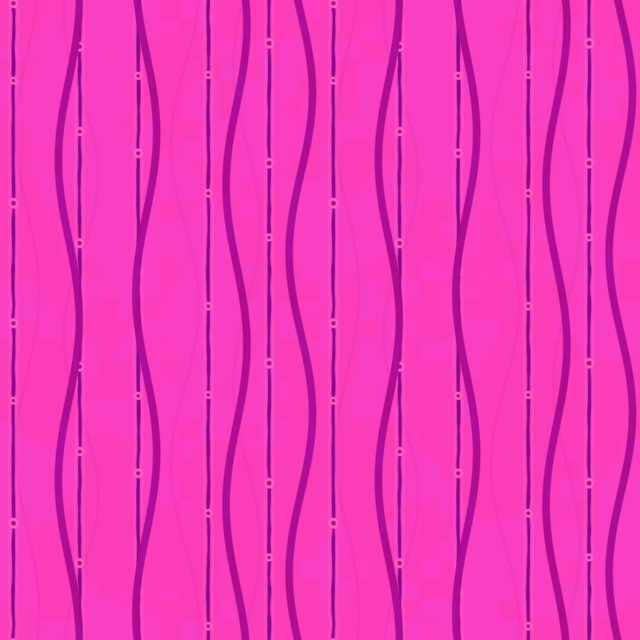
Give the GLSL for this pattern, as a Shadertoy shader.

```glsl
// Purple wavy ribbons and beaded upright threads on hot pink, in a 2 by 2 tile.
// Each ribbon is one cosine period per tile; threads wobble with wrapping noise
// and break at three beads. Faint thin waves and soft blocks tint the ground.

#define REPEATS 2.0
#define RIBBON_HALF 0.0118
#define THREAD_HALF 0.0050
#define GHOST_HALF 0.0050
#define BEAD_RADIUS 0.0068
#define GAP_HALF 0.0165
#define WOBBLE 0.0032
#define GHOST_STRENGTH 0.20
#define GROUND_BLOCKS 32.0

const float TAU = 6.2831853;
const vec3 PINK_WARM = vec3(0.99, 0.24, 0.72);
const vec3 PINK_COOL = vec3(0.98, 0.25, 0.76);
const vec3 PINK_PALE = vec3(1.00, 0.46, 0.80);
const vec3 RIBBON_RED = vec3(0.67, 0.04, 0.51);
const vec3 RIBBON_BLUE = vec3(0.66, 0.05, 0.63);
const vec3 THREAD_DARK = vec3(0.52, 0.03, 0.55);
const vec3 GHOST_TINT = vec3(0.84, 0.16, 0.68);

// Waves: centre, amplitude, height of the rightmost point (in tiles, from the top)
const vec3 RIBBONS[4] = vec3[4](
    vec3(0.215, 0.0325, 0.000), vec3(0.457, 0.0325, 0.417),
    vec3(0.739, 0.0325, 0.078), vec3(0.940, 0.0365, 0.292));
const vec3 GHOSTS[4] = vec3[4](
    vec3(0.086, 0.036, 0.910), vec3(0.253, 0.054, 0.547),
    vec3(0.578, 0.044, 0.956), vec3(0.771, 0.042, 0.703));

// Threads: position across, and the heights of their three beads
const float THREADS[5] = float[5](0.042, 0.249, 0.432, 0.651, 0.841);
const vec3 BEADS[5] = vec3[5](
    vec3(0.010, 0.252, 0.635), vec3(0.146, 0.411, 0.760),
    vec3(0.237, 0.479, 0.852), vec3(0.234, 0.604, 0.957),
    vec3(0.135, 0.510, 0.742));

float hash(vec2 cell) {
    uvec2 q = uvec2(ivec2(cell)) * uvec2(1597334673u, 3812015801u);
    uint n = (q.x ^ q.y) * 1597334673u;
    n = (n ^ (n >> 15)) * 2246822519u;
    return float((n ^ (n >> 13)) & 65535u) / 65535.0;
}

// Value noise that wraps after "period" cells
float noise(vec2 p, vec2 period) {
    vec2 i = floor(p), f = p - i;
    f = f * f * (3.0 - 2.0 * f);
    vec2 a = mod(i, period), b = mod(i + 1.0, period);
    return mix(mix(hash(a), hash(vec2(b.x, a.y)), f.x),
               mix(hash(vec2(a.x, b.y)), hash(b), f.x), f.y);
}

// Signed shortest offset on a unit loop
float wrapped(float d) { return fract(d + 0.5) - 0.5; }

float fill(float d, float soft) { return 1.0 - smoothstep(-soft, soft, d); }

float waveDistance(vec2 p, vec3 wave) {
    float angle = TAU * (p.y - wave.z);
    float slope = TAU * wave.y * sin(angle);
    float across = wrapped(p.x - wave.x - wave.y * cos(angle));
    return abs(across) / sqrt(1.0 + slope * slope);
}

// Pink ground: faint blocks gathered into broad patches
vec3 ground(vec2 uv) {
    vec2 cell = mod(floor(uv * GROUND_BLOCKS), GROUND_BLOCKS);
    float patches = noise(uv * vec2(12.0, 8.0), vec2(12.0, 8.0));
    float tone = 0.65 * patches + 0.35 * hash(cell + 7.0);
    return mix(PINK_WARM, PINK_COOL, smoothstep(0.38, 0.62, tone));
}

vec3 drawThread(vec3 col, vec2 p, int k, float soft) {
    float row = float(k);
    float drift = noise(vec2(row, p.y * 20.0), vec2(5.0, 20.0)) - 0.5;
    float swell = noise(vec2(row + 9.0, p.y * 32.0), vec2(32.0));
    float x = wrapped(p.x - THREADS[k]);
    float d = abs(x - WOBBLE * drift);

    float gap = 0.0, ring = 0.0, dot_ = 0.0;
    for (int j = 0; j < 3; j++) {
        float size = mix(0.75, 1.1, hash(vec2(row + 3.0, float(j) + 11.0)));
        float y = wrapped(p.y - BEADS[k][j]);
        float r = length(vec2(x, y));
        gap = max(gap, fill(abs(y) - GAP_HALF * size, soft));
        ring = max(ring, fill(abs(r - BEAD_RADIUS * size * 1.65) - 0.0035, soft));
        dot_ = max(dot_, fill(r - BEAD_RADIUS * size, soft));
    }
    float halo = fill(abs(d - 0.0125) - 0.003, 0.004);
    float width = THREAD_HALF * mix(0.75, 1.2, swell);
    col = mix(col, PINK_PALE, max(0.25 * halo, 0.7 * ring));
    col = mix(col, THREAD_DARK, fill(d - width, soft) * (1.0 - gap));
    return mix(col, RIBBON_RED, 0.9 * dot_);
}

void mainImage(out vec4 fragColor, in vec2 fragCoord) {
    vec2 uv = fragCoord / iResolution.xy;
    vec2 p = fract(REPEATS * vec2(uv.x, 1.0 - uv.y));
    float soft = max(REPEATS / min(iResolution.x, iResolution.y), 0.0015);

    vec3 col = ground(uv);
    for (int k = 0; k < 4; k++) {
        float ghost = fill(waveDistance(p, GHOSTS[k]) - GHOST_HALF, 0.004);
        col = mix(col, GHOST_TINT, GHOST_STRENGTH * ghost);
    }
    for (int k = 0; k < 5; k++) col = drawThread(col, p, k, soft);

    // Ribbons: bluer core, redder edge, hue drifting along the length
    float hue = noise(uv * vec2(16.0, 24.0), vec2(16.0, 24.0));
    for (int k = 0; k < 4; k++) {
        float d = waveDistance(p, RIBBONS[k]);
        float core = 1.0 - smoothstep(0.2, 1.0, d / RIBBON_HALF);
        vec3 ink = mix(RIBBON_RED, RIBBON_BLUE, clamp(0.5 * core + 0.8 * hue - 0.2, 0.0, 1.0));
        col = mix(col, ink, 0.96 * fill(d - RIBBON_HALF, soft));
    }
    fragColor = vec4(col, 1.0);
}
```
